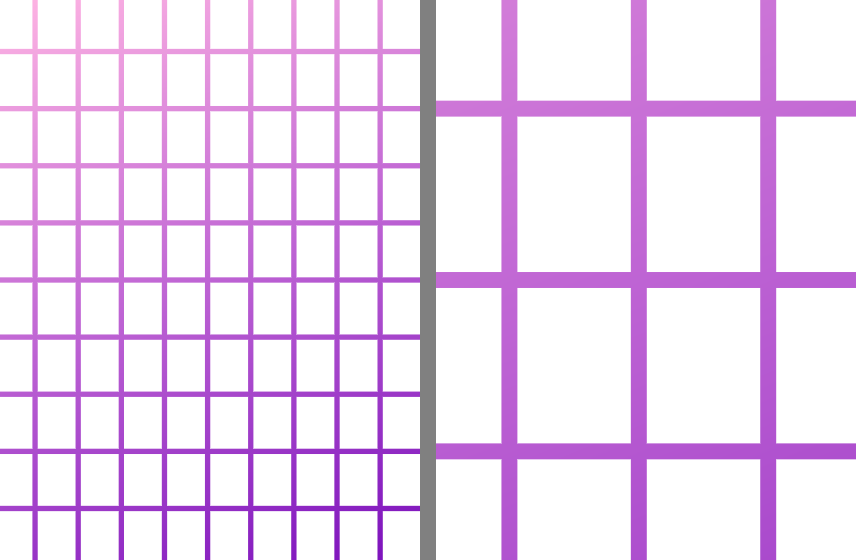
Left: the whole. Right: its middle third, enlarged.
Give the GLSL for this pattern, as a Shadertoy shader.

```glsl
// Thin window-pane grid on white, its lines tinted by a slanted pink to violet gradient.

const vec2 GRID_CENTER = vec2(0.4943, 0.5);     // crossing of the middle lines
const vec2 CELL_SIZE = vec2(0.1027, 0.1020);    // spacing as a share of each side
const float LINE_WIDTH = 0.0095;                // share of the canvas height
const vec2 GRADIENT_WEIGHTS = vec2(0.235, 0.765);

const vec3 PAPER = vec3(1.0);
const vec3 PINK = vec3(1.0, 0.71, 0.89);
const vec3 ORCHID = vec3(0.745, 0.39, 0.83);
const vec3 VIOLET = vec3(0.48, 0.06, 0.735);

// Distance on each axis to the nearest repeated line
vec2 lineDistance(vec2 p, vec2 spacing) {
    return abs(p - spacing * round(p / spacing));
}

// Antialiased coverage of both line families
float gridCoverage(vec2 p, vec2 spacing, float width, float pixel) {
    vec2 edge = lineDistance(p, spacing) - 0.5 * width;
    vec2 coverage = clamp(0.5 - edge / pixel, 0.0, 1.0);
    return max(coverage.x, coverage.y);
}

// Three-stop blend
vec3 gradient(float t, vec3 start, vec3 middle, vec3 end) {
    vec3 firstHalf = mix(start, middle, clamp(2.0 * t, 0.0, 1.0));
    return mix(firstHalf, end, clamp(2.0 * t - 1.0, 0.0, 1.0));
}

void mainImage(out vec4 fragColor, in vec2 fragCoord) {
    vec2 uv = fragCoord / iResolution.xy;
    vec2 aspect = vec2(iResolution.x / iResolution.y, 1.0);
    float pixel = 1.0 / iResolution.y;

    // Grid measured in canvas heights, so both line families share one width
    vec2 p = (uv - GRID_CENTER) * aspect;
    float grid = gridCoverage(p, CELL_SIZE * aspect, LINE_WIDTH, pixel);

    // Tint runs from the upper left to the lower right
    float t = dot(vec2(uv.x, 1.0 - uv.y), GRADIENT_WEIGHTS);
    vec3 ink = gradient(t, PINK, ORCHID, VIOLET);

    fragColor = vec4(mix(PAPER, ink, grid), 1.0);
}
```
